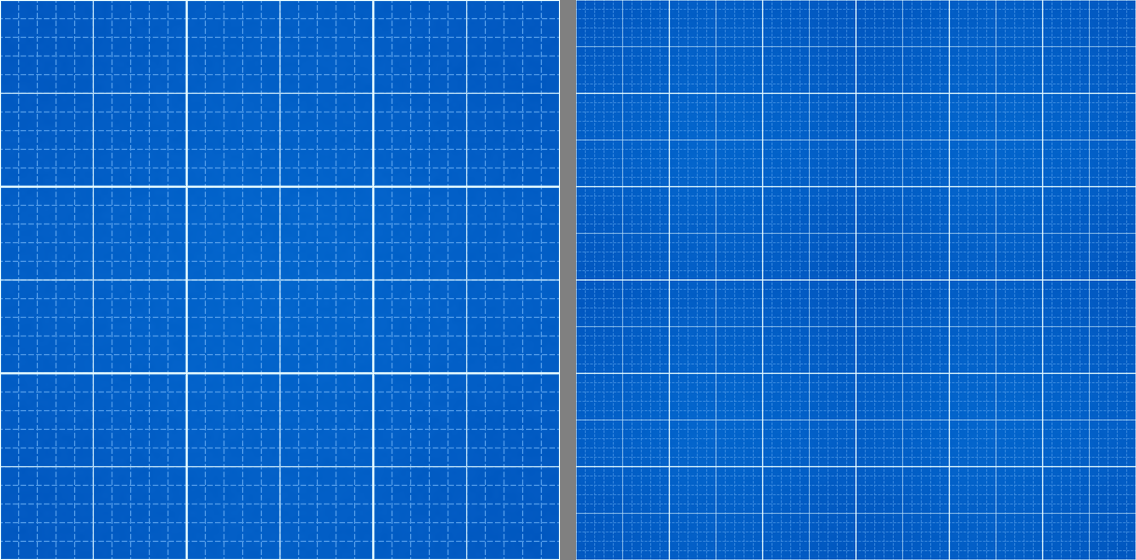
Left: one tile. Right: repeated 2 by 2.
A WebGL 2 fragment shader for this pattern:

```glsl
#version 300 es
precision highp float;
// Blueprint paper: white major lines, pale half lines and a dashed fine grid on blue.

uniform vec2 u_resolution;
out vec4 fragColor;

const float TAU = 6.2831853;

// Lines across the whole canvas, each a multiple of the one before
const float MAJOR_COUNT = 3.0;
const float HALF_COUNT = 6.0;
const float FINE_COUNT = 30.0;
const float DASH_COUNT = 72.0;

// Widths as fractions of the canvas
const float MAJOR_WIDTH = 0.0038;
const float HALF_WIDTH = 0.0023;
const float FINE_WIDTH = 0.0020;
const float DASH_FILL = 0.72;

const vec3 PAPER_CENTER = vec3(0.010, 0.395, 0.800);
const vec3 PAPER_CORNER = vec3(0.005, 0.345, 0.755);
const vec3 FINE_COLOR = vec3(0.36, 0.64, 0.93);
const vec3 HALF_COLOR = vec3(0.70, 0.85, 0.96);
const vec3 MAJOR_COLOR = vec3(0.91, 0.99, 1.00);

float hash(vec2 p) {
    vec3 q = fract(p.xyx * 0.1031);
    q += dot(q, q.yzx + 33.33);
    return fract((q.x + q.y) * q.z);
}

// Value noise that wraps after a whole number of cells
float wrappedNoise(vec2 uv, float cells) {
    vec2 p = uv * cells;
    vec2 i = floor(p);
    vec2 f = smoothstep(0.0, 1.0, fract(p));
    vec2 a = mod(i, cells);
    vec2 b = mod(i + 1.0, cells);
    float low = mix(hash(a), hash(vec2(b.x, a.y)), f.x);
    float high = mix(hash(vec2(a.x, b.y)), hash(b), f.x);
    return mix(low, high, f.y);
}

// Distance to the nearest of evenly spaced lines, per axis
vec2 lineDistance(vec2 uv, float count) {
    return abs(fract(uv * count + 0.5) - 0.5) / count;
}

// Antialiased coverage of a stroke, fading when thinner than a pixel
vec2 stroke(vec2 dist, float width, float pixel) {
    vec2 cover = clamp((0.5 * width - dist) / pixel + 0.5, 0.0, 1.0);
    return min(cover, vec2(width / pixel));
}

float solidGrid(vec2 uv, float count, float width, float pixel) {
    vec2 lines = stroke(lineDistance(uv, count), width, pixel);
    return max(lines.x, lines.y);
}

// Each line is broken along the other axis
float dashedGrid(vec2 uv, float count, float width, float pixel) {
    vec2 lines = stroke(lineDistance(uv, count), width, pixel);
    vec2 dashes = stroke(lineDistance(uv, DASH_COUNT), DASH_FILL / DASH_COUNT, pixel);
    vec2 broken = lines * dashes.yx;
    return max(broken.x, broken.y);
}

// Blue paper, lighter in the middle, with faint mottling
vec3 paper(vec2 uv) {
    vec2 wave = 0.5 - 0.5 * cos(TAU * uv);
    vec3 color = mix(PAPER_CORNER, PAPER_CENTER, 0.5 * (wave.x + wave.y));
    float mottle = wrappedNoise(uv, 24.0) + wrappedNoise(uv, 96.0) - 1.0;
    return color + 0.008 * mottle;
}

void main() {
    vec2 uv = gl_FragCoord.xy / u_resolution;
    float pixel = 1.0 / min(u_resolution.x, u_resolution.y);

    vec3 color = paper(uv);

    // Fine dashes with slightly uneven ink
    float ink = 0.86 + 0.14 * wrappedNoise(uv, 60.0);
    color = mix(color, FINE_COLOR, ink * dashedGrid(uv, FINE_COUNT, FINE_WIDTH, pixel));

    // Solid lines, the heaviest on top
    color = mix(color, HALF_COLOR, solidGrid(uv, HALF_COUNT, HALF_WIDTH, pixel));
    color = mix(color, MAJOR_COLOR, solidGrid(uv, MAJOR_COUNT, MAJOR_WIDTH, pixel));

    fragColor = vec4(color, 1.0);
}
```
